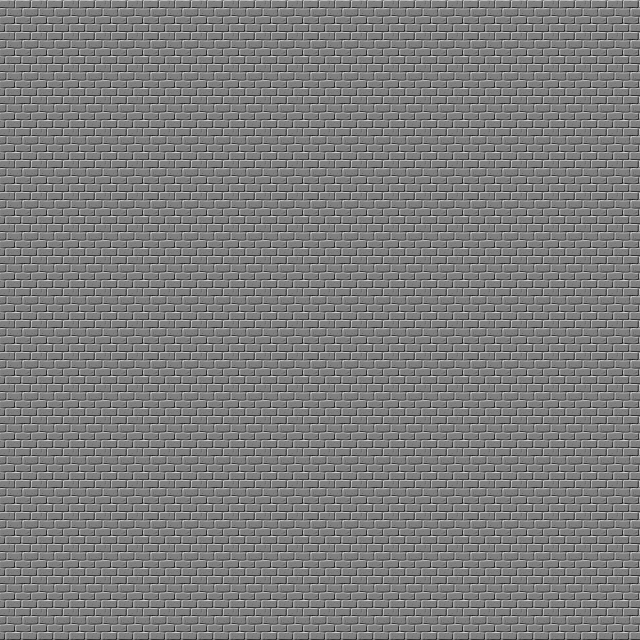
Write a Shadertoy shader that draws this texture.

```glsl
// Sine-free hash of a lattice cell
float hash(vec2 p) {
    vec3 a = fract(vec3(p.xyx) * vec3(0.1031, 0.1030, 0.0973));
    a += dot(a, a.yzx + 33.33);
    return fract((a.x + a.y) * a.z);
}

// Value noise that wraps after a whole number of cells
float tileNoise(vec2 p, float period) {
    vec2 cell = floor(p), f = fract(p);
    f = f * f * (3.0 - 2.0 * f);
    vec2 lo = mod(cell, period), hi = mod(cell + 1.0, period);
    return mix(mix(hash(lo), hash(vec2(hi.x, lo.y)), f.x),
               mix(hash(vec2(lo.x, hi.y)), hash(hi), f.x), f.y);
}

float roundedBox(vec2 p, vec2 halfSize, float radius) {
    vec2 d = abs(p) - halfSize + radius;
    return length(max(d, 0.0)) + min(max(d.x, d.y), 0.0) - radius;
}

// Relief of the wall; one unit is a course, four courses make a tile
float wallHeight(vec2 p) {
    // Uneven courses and hand-cut edges
    vec2 q = p;
    q.y -= 0.025 * (1.0 - cos(1.5707963 * p.y));
    q.x += 0.10 * (tileNoise(p + 0.5, 4.0) - 0.5);
    q.y += 0.08 * (tileNoise(p * 2.0 + 3.3, 8.0) - 0.5);

    // Staggered bricks, two courses wide
    float course = floor(q.y);
    float shift = vec4(-0.06, 0.41, -0.05, 0.33)[int(mod(course, 4.0))];
    vec2 local = vec2(fract(q.x * 0.5 - shift) * 2.0 - 1.0, q.y - course - 0.5);
    float edge = roundedBox(local, vec2(0.935, 0.435), 0.18);
    return 1.0 - smoothstep(-0.045, 0.045, edge);
}

// Grey relief lit from the upper left
float emboss(vec2 p) {
    vec2 offset = vec2(0.036);
    float slope = wallHeight(p + offset) - wallHeight(p - offset);
    float wear = 0.55 + 0.9 * tileNoise(p * 2.0 + 1.7, 8.0);
    float shade = 0.5 + slope * wear * (slope > 0.0 ? 0.41 : 0.48);

    // Sparse dark pits with a faint lit rim
    float pit = smoothstep(0.74, 0.92, tileNoise(p * 10.0, 40.0));
    float rim = smoothstep(0.74, 0.92, tileNoise((p - 0.06) * 10.0, 40.0));
    return clamp(shade - 0.13 * pit + 0.06 * rim, 0.0, 1.0);
}

void mainImage(out vec4 fragColor, in vec2 fragCoord) {
    // Average a 3 by 3 grid of samples for smooth edges
    float shade = 0.0;
    for (int i = 0; i < 9; i++) {
        vec2 jitter = (vec2(i % 3, i / 3) - 1.0) / 3.0;
        vec2 uv = (fragCoord + jitter) / iResolution.y;
        shade += emboss(vec2(uv.x, 1.0 - uv.y) * 80.0);
    }
    fragColor = vec4(vec3(shade / 9.0), 1.0);
}
```
